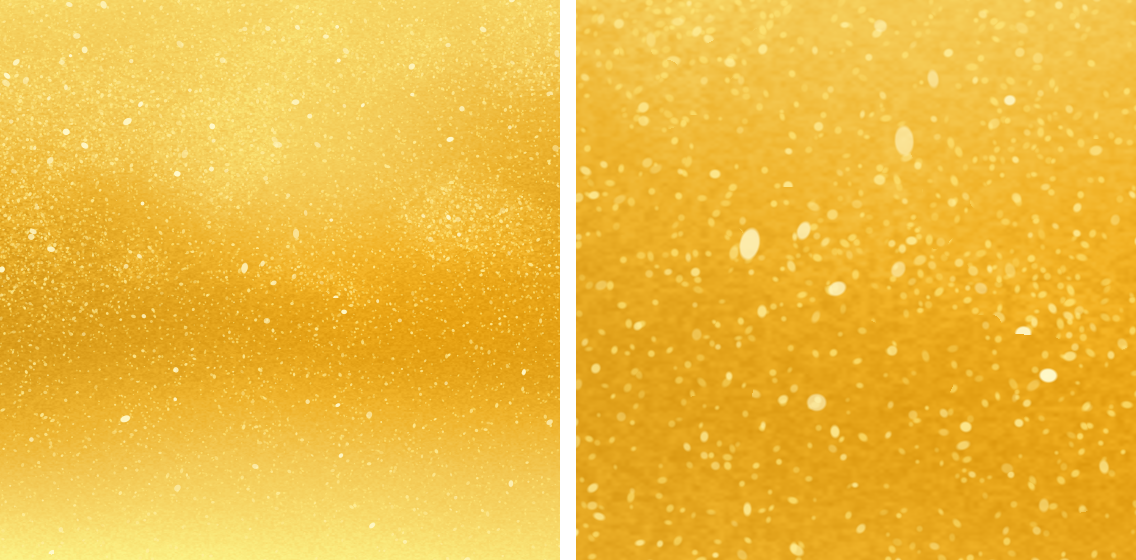
Left, the full canvas; right, a detail of the centre.
This texture is drawn by a Shadertoy shader. Its source:

```glsl
// Golden glitter foil: soft satin bands under fine grain and scattered bright flecks.

const vec3 DEEP_GOLD   = vec3(0.83, 0.585, 0.08);
const vec3 RICH_GOLD   = vec3(0.925, 0.70, 0.18);
const vec3 WARM_GOLD   = vec3(0.95, 0.78, 0.32);
const vec3 LIGHT_GOLD  = vec3(0.97, 0.85, 0.41);
const vec3 PALE_GOLD   = vec3(0.985, 0.945, 0.52);
const vec3 AMBER_TINT  = vec3(0.035, 0.0, -0.05);
const vec3 FLECK_COLOR = vec3(1.0, 0.91, 0.48);
const vec3 SPARK_COLOR = vec3(1.0, 0.98, 0.80);

const float BAND_HEIGHT = 0.37;   // height of the darkest band
const float BAND_SOFT   = 0.004;  // rounding of the dark band
const vec2  GRAIN_CELLS = vec2(210.0, 300.0);
const float GRAIN_DEPTH = 0.30;

float hash(vec2 cell, float seed) {
    uvec2 q = uvec2(ivec2(cell) + 4096);
    uint h = q.x * 1597334677u ^ q.y * 3812015801u ^ uint(seed * 64.0) * 2654435769u;
    h = (h ^ (h >> 15)) * 2246822519u;
    h = (h ^ (h >> 13)) * 3266489917u;
    return float((h ^ (h >> 16)) >> 8) / 16777216.0;
}

float noise(vec2 p, float seed) {
    vec2 i = floor(p), f = fract(p);
    f = f * f * (3.0 - 2.0 * f);
    float low  = mix(hash(i, seed), hash(i + vec2(1, 0), seed), f.x);
    float high = mix(hash(i + vec2(0, 1), seed), hash(i + vec2(1, 1), seed), f.x);
    return mix(low, high, f.y);
}

float fbm(vec2 p, float seed) {
    float sum = 0.0, weight = 0.5;
    for (int i = 0; i < 5; i++) {
        sum += weight * noise(p, seed + float(i));
        p = mat2(1.6, 1.2, -1.2, 1.6) * p;
        weight *= 0.5;
    }
    return sum / 0.96875;
}

float softRamp(float x) {
    return 0.5 * (x + sqrt(x * x + BAND_SOFT));
}

float glow(vec2 p, vec2 center, vec2 radius) {
    vec2 d = (p - center) / radius;
    return exp(-dot(d, d));
}

// Broad light and shade, 0 = deepest gold, 1 = palest
float satinTone(vec2 uv) {
    float y = uv.y + 0.035 * (uv.x - 0.5) + 0.05 * (fbm(uv * vec2(2.0, 3.0), 3.0) - 0.5);
    float tone = 2.5 * softRamp(BAND_HEIGHT - y) + 1.12 * softRamp(y - BAND_HEIGHT);
    tone += 0.24 * glow(uv, vec2(0.54, 0.70), vec2(0.24, 0.18));
    tone -= 0.12 * glow(uv, vec2(0.0, 0.58), vec2(0.20, 0.16));
    tone -= 0.16 * glow(uv, vec2(1.0, 0.80), vec2(0.20, 0.24));
    tone -= 0.14 * glow(uv, vec2(0.0, 0.20), vec2(0.25, 0.12));
    return tone;
}

vec3 goldRamp(float tone) {
    float t = clamp(tone, 0.0, 1.0) * 4.0;
    vec3 c = mix(DEEP_GOLD, RICH_GOLD, min(t, 1.0));
    c = mix(c, WARM_GOLD, clamp(t - 1.0, 0.0, 1.0));
    c = mix(c, LIGHT_GOLD, clamp(t - 2.0, 0.0, 1.0));
    return mix(c, PALE_GOLD, clamp(t - 3.0, 0.0, 1.0));
}

// Scattered, randomly turned oval flecks, one candidate per cell
float flecks(vec2 uv, float cells, float radius, float chance, float seed) {
    vec2 home = floor(uv * cells);
    float blur = max(0.6 / iResolution.y, 0.0009);
    float cover = 0.0;
    for (int j = -1; j <= 1; j++)
    for (int i = -1; i <= 1; i++) {
        vec2 cell = home + vec2(i, j);
        if (hash(cell, seed) > chance) continue;
        vec2 jitter = vec2(hash(cell, seed + 1.0), hash(cell, seed + 2.0));
        vec2 d = uv - (cell + jitter) / cells;
        float angle = 6.2832 * hash(cell, seed + 3.0);
        d = mat2(cos(angle), -sin(angle), sin(angle), cos(angle)) * d;
        d.x *= mix(0.6, 1.0, hash(cell, seed + 4.0));
        float size = radius * mix(0.5, 1.1, hash(cell, seed + 5.0));
        float shine = mix(0.4, 1.0, hash(cell, seed + 6.0));
        cover = max(cover, shine * (1.0 - smoothstep(size - blur, size + blur, length(d))));
    }
    return cover;
}

void mainImage(out vec4 fragColor, in vec2 fragCoord) {
    vec2 uv = fragCoord / iResolution.xy;

    // Where glitter gathers: cloudy drifts, mostly in the upper part
    float drift = smoothstep(0.36, 0.70, fbm(uv * vec2(5.0, 6.5), 20.0));
    float upper = smoothstep(0.32, 0.60, uv.y) * (1.0 - 0.35 * smoothstep(0.80, 1.0, uv.y));
    float density = mix(0.22, 0.40 + 0.6 * drift, upper) + 0.10 * drift;

    // Satin base with fine grain
    float grain = 0.65 * noise(uv * GRAIN_CELLS, 40.0) + 0.35 * noise(uv * GRAIN_CELLS * 1.7, 41.0) - 0.5;
    float tone = satinTone(uv) + 0.12 * upper * (drift - 0.4);
    tone += GRAIN_DEPTH * grain * (0.35 + 0.9 * density);
    vec3 color = goldRamp(tone);
    color += AMBER_TINT * glow(uv, vec2(0.78, 0.44), vec2(0.42, 0.17));

    // Glitter from dust to rare sparks
    float dust   = flecks(uv, 190.0, 0.0019, 0.42 * density, 50.0);
    float fleck  = flecks(uv, 100.0, 0.0027, 0.36 * density, 60.0);
    float spark  = flecks(uv, 36.0, 0.0052, 0.15 * density, 70.0);
    color = mix(color, FLECK_COLOR, 0.75 * dust);
    color = mix(color, mix(FLECK_COLOR, SPARK_COLOR, 0.4), 0.85 * fleck);
    color = mix(color, SPARK_COLOR, spark);

    fragColor = vec4(clamp(color, 0.0, 1.0), 1.0);
}
```
